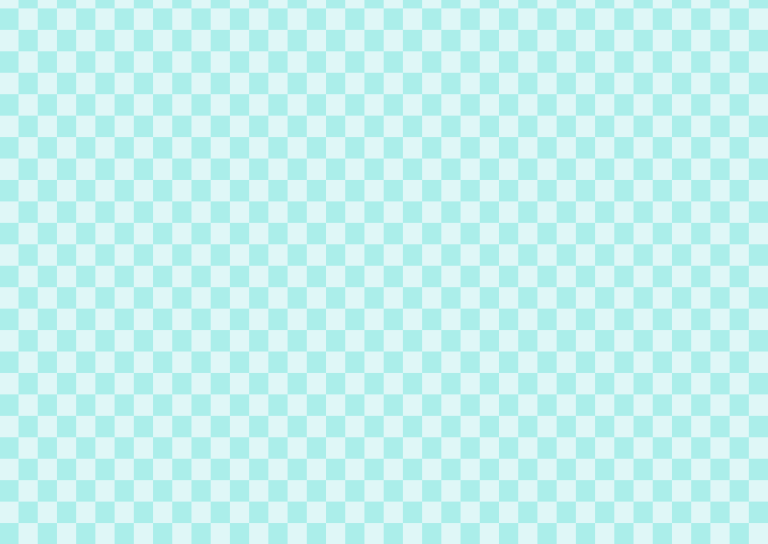
Reproduce this pattern procedurally as a WebGL 2 fragment shader.

```glsl
#version 300 es
precision highp float;

uniform vec2 u_resolution;
out vec4 fragColor;

const vec2 CELLS = vec2(39.96, 25.37);    // checks across and down the canvas
const vec2 OFFSET = vec2(0.037, 0.023);   // part of the first check cut off at the lower left
const vec3 AQUA = vec3(0.67, 0.933, 0.918);
const vec3 PALE = vec3(0.873, 0.969, 0.969);

// Alternates +1 and -1 per cell, box-filtered over one pixel.
vec2 squareWave(vec2 p, vec2 pixel) {
    vec2 side = 1.0 - 2.0 * mod(floor(p), 2.0);
    vec2 edgeDistance = 0.5 - abs(fract(p) - 0.5);
    return side * clamp(edgeDistance / (0.5 * pixel), 0.0, 1.0);
}

void main() {
    vec2 uv = gl_FragCoord.xy / u_resolution;
    vec2 wave = squareWave(uv * CELLS + OFFSET, CELLS / u_resolution);

    // The product of both waves is positive on aqua checks.
    float aquaCoverage = 0.5 + 0.5 * wave.x * wave.y;
    fragColor = vec4(mix(PALE, AQUA, aquaCoverage), 1.0);
}
```
